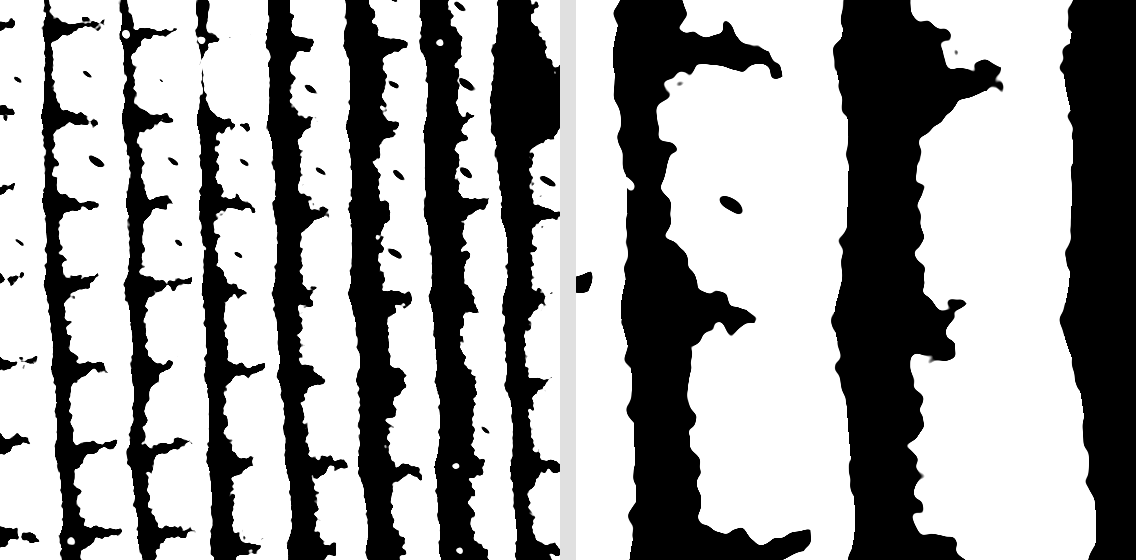
Left, the full canvas; right, a detail of the centre.
Reproduce this pattern procedurally as a WebGL 1 fragment shader.

```glsl
precision highp float;

// Black ragged upright strokes on white, each with tapered spurs to the right.
// A leaning lattice of strokes and spurs forms one signed ink field, which is
// roughened by gradient noise, worn or flooded in places, then thresholded.

uniform vec2 u_resolution;

const vec2  PITCH = vec2(0.1355, 0.150);  // stroke spacing, spur spacing
const vec2  FIRST = vec2(0.075, 0.056);   // first stroke from left, spur from top
const float LEAN = 0.036;                 // rightward drift from top to bottom
const float ROW_SKEW = 0.035;             // downward drift of rows to the right
const float WANDER = 0.018;
const float THIN_STROKE = 0.024;
const float WIDE_STROKE = 0.057;
const float SPUR_ROOT = 0.024;            // half height where a spur leaves its stroke
const float SPUR_TAPER = 0.026;
const float SPUR_TIP = 0.0035;
const float SPUR_BLEND = 0.018;
const float COARSE_ROUGH = 0.009;
const float FINE_ROUGH = 0.005;
const float DOT_RADIUS = 0.0085;
const float HOLE_RADIUS = 0.0065;
const vec2  WORN_SPOT = vec2(0.39, 0.89);
const vec2  FLOODED_SPOT = vec2(0.99, 0.83);

float hash(vec2 p) {
  return fract(sin(dot(p, vec2(127.1, 311.7))) * 43758.55);
}

vec2 gradient(vec2 cell) {
  float angle = 6.2832 * hash(cell);
  return vec2(cos(angle), sin(angle));
}

float gradientNoise(vec2 p) {
  vec2 i = floor(p), f = fract(p);
  vec2 w = f * f * f * (f * (f * 6.0 - 15.0) + 10.0);
  vec2 e = vec2(1.0, 0.0);
  float low = mix(dot(gradient(i), f), dot(gradient(i + e), f - e), w.x);
  float high = mix(dot(gradient(i + e.yx), f - e.yx),
                   dot(gradient(i + e.xx), f - e.xx), w.x);
  return mix(low, high, w.y);
}

float smoothMax(float a, float b, float k) {
  float h = max(k - abs(a - b), 0.0) / k;
  return max(a, b) + 0.25 * h * h * k;
}

float spot(vec2 p, vec2 centre, vec2 size) {
  vec2 q = (p - centre) / size;
  return exp(-dot(q, q));
}

// Strokes grow wider to the right and thin out at the upper left.
float strokeWidth(float column, float y) {
  float x = column / 6.0;
  float width = mix(THIN_STROKE, WIDE_STROKE, smoothstep(0.1, 0.85, x));
  width -= 0.010 * smoothstep(0.4, 1.0, y) * (1.0 - smoothstep(0.2, 0.6, x));
  width -= 0.022 * step(5.5, column) * (1.0 - smoothstep(0.58, 0.68, y));
  return width + 0.016 * gradientNoise(vec2(column * 3.7 + 0.4, y * 6.0));
}

// Positive inside ink, in canvas units.
float inkField(vec2 p) {
  float down = 1.0 - p.y;
  float across = p.x - FIRST.x - LEAN * down + WANDER * gradientNoise(p * 4.5 + 2.3);
  float along = down - FIRST.y - ROW_SKEW * p.x;
  float row = floor(along / PITCH.y + 0.5);
  float fromRow = along - row * PITCH.y;

  // Small swelling of the left edge beside every spur.
  across += 0.006 * exp(-fromRow * fromRow / 0.0004);
  float column = floor(across / PITCH.x);
  float a = across - column * PITCH.x;
  vec2 cell = vec2(column, row);
  float width = strokeWidth(column, p.y);
  float stroke = min(a, width - a);

  // Tapered spur with its own height, tilt and length.
  float tilt = mix(-0.12, 0.38, hash(cell + 17.3));
  float offset = fromRow + tilt * (a - width) + 0.014 * (hash(cell + 5.1) - 0.5);
  float taper = SPUR_ROOT * exp(-(a - width) / SPUR_TAPER) + SPUR_TIP;
  float reach = mix(0.070, 0.112, hash(cell + 9.7));
  float spur = min(min(taper - abs(offset), reach - a), a);
  float ink = max(smoothMax(stroke, spur, SPUR_BLEND), a - PITCH.x);

  // Edge noise, strongest between strokes, keeps left edges the cleanest.
  float rough = COARSE_ROUGH * gradientNoise(p * 46.0)
              + FINE_ROUGH * gradientNoise(p * 97.0 + 8.5);
  ink += rough * (0.75 + 0.9 * sin(3.14159 * a / PITCH.x));

  // Specks in the white cells, more frequent toward the top.
  float gapRow = floor(along / PITCH.y);
  vec2 gap = vec2(column, gapRow);
  vec2 fromDot = vec2(a - 0.077, along - (gapRow + 0.5) * PITCH.y);
  fromDot += 0.022 * (vec2(hash(gap + 2.2), hash(gap + 6.6)) - 0.5);
  fromDot.y -= 0.5 * fromDot.x;
  float hasDot = step(hash(gap + 31.4), mix(0.05, 0.75, smoothstep(0.35, 0.65, p.y)));
  float dotRadius = DOT_RADIUS * mix(0.65, 1.1, hash(gap + 12.9));
  ink = max(ink, mix(-1.0, dotRadius - length(fromDot * vec2(0.8, 1.3)) + 0.4 * rough, hasDot));

  // Worn and flooded areas, then pinholes at a few spur roots.
  ink -= 0.014 * spot(p, WORN_SPOT, vec2(0.10, 0.09));
  ink += 0.060 * spot(p, FLOODED_SPOT, vec2(0.09, 0.06));
  vec2 fromHole = vec2(a - 0.65 * width, fromRow - 0.02 * (hash(cell + 3.8) - 0.5));
  float hasHole = step(hash(cell + 44.2), 0.18);
  return min(ink, mix(1.0, length(fromHole) - HOLE_RADIUS + 0.4 * rough, hasHole));
}

void main() {
  vec2 p = gl_FragCoord.xy / u_resolution;
  float edge = 0.6 / min(u_resolution.x, u_resolution.y);
  float ink = smoothstep(-edge, edge, inkField(p));
  gl_FragColor = vec4(vec3(1.0 - ink), 1.0);
}
```
